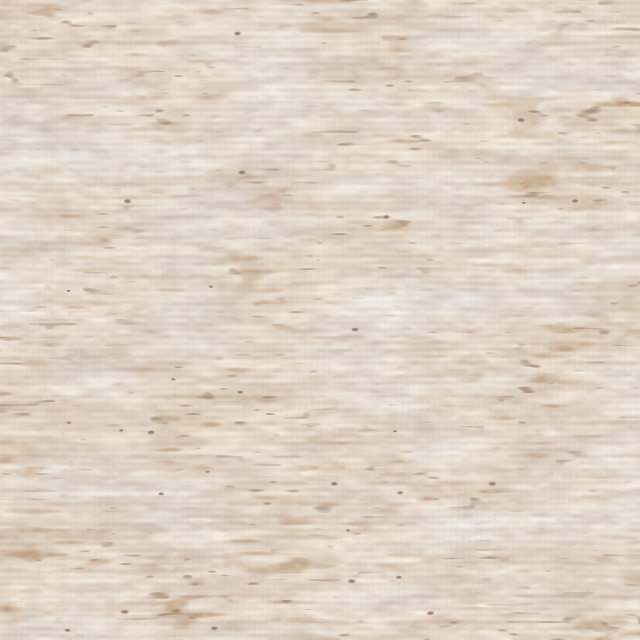
Reproduce this texture procedurally as a three.js fragment shader.

```glsl
// Draws a pale linen weave with fine horizontal threads, tan slubs and a few dark specks.
varying vec2 vUv;

const vec3 PALE_YARN = vec3(0.928, 0.893, 0.846);
const vec3 SHADED_YARN = vec3(0.825, 0.765, 0.708);
const vec3 TAN_SLUB = vec3(0.715, 0.580, 0.440);
const vec3 BROWN_FIBRE = vec3(0.560, 0.450, 0.365);
const vec3 WARM_SHIFT = vec3(0.022, -0.006, -0.060);

const float WEFT_ROWS = 96.0;       // horizontal threads across the canvas
const float WARP_COLUMNS = 104.0;   // faint vertical threads
const float YARN_CONTRAST = 1.55;
const float WEFT_RELIEF = 0.017;
const float WARP_RELIEF = 0.007;
const float SLUB_STRENGTH = 0.75;
const float FIBRE_STRENGTH = 0.60;
const float SPECK_CELLS = 14.0;
const float SPECK_SHARE = 0.13;
const float TAU = 6.2831853;

float hash(vec2 p) {
  vec3 q = fract(p.xyx * vec3(0.1031, 0.1030, 0.0973));
  q += dot(q, q.yzx + 33.33);
  return fract((q.x + q.y) * q.z);
}

float noise(vec2 p) {
  vec2 cell = floor(p);
  vec2 f = fract(p);
  f = f * f * (3.0 - 2.0 * f);
  float low = mix(hash(cell), hash(cell + vec2(1.0, 0.0)), f.x);
  float high = mix(hash(cell + vec2(0.0, 1.0)), hash(cell + vec2(1.0)), f.x);
  return mix(low, high, f.y);
}

// Smooth variation along one thread, with its own random phase
float alongThread(float x, float row) {
  x += 17.0 * hash(vec2(row, 7.3));
  float i = floor(x);
  float f = smoothstep(0.0, 1.0, fract(x));
  return mix(hash(vec2(i, row)), hash(vec2(i + 1.0, row)), f);
}

// Streaks: neighbouring threads blended across their width
float streaks(vec2 uv, vec2 count, float seed) {
  float y = uv.y * count.y + seed;
  float row = floor(y);
  float x = uv.x * count.x;
  return mix(alongThread(x, row), alongThread(x, row + 1.0), smoothstep(0.0, 1.0, fract(y)));
}

// Rare dark flecks, one candidate in each cell
float specks(vec2 uv) {
  vec2 p = uv * SPECK_CELLS;
  vec2 cell = floor(p);
  vec2 centre = 0.2 + 0.6 * vec2(hash(cell + 41.0), hash(cell + 83.0));
  float size = mix(0.035, 0.075, hash(cell + 19.0));
  float reach = length((fract(p) - centre) * vec2(0.65, 1.15));
  return step(hash(cell + 5.0), SPECK_SHARE) * (1.0 - smoothstep(0.3 * size, size, reach));
}

void main() {
  // Slightly uneven thread paths
  vec2 uv = vUv;
  uv.y += 0.004 * (noise(vUv * vec2(5.0, 9.0)) - 0.5);
  uv.x += 0.006 * (noise(vUv * vec2(8.0, 30.0) + 60.0) - 0.5);

  // Yarn tone from long, medium and short streaks
  float patches = noise(uv * vec2(7.0, 17.0) + 11.0);
  float tone = 0.42 * (streaks(uv, vec2(9.0, 74.0), 100.0) - 0.5);
  tone += 0.42 * (streaks(uv, vec2(24.0, 118.0), 300.0) - 0.5);
  tone += 0.30 * (streaks(uv, vec2(64.0, 170.0), 600.0) - 0.5);
  tone += 0.22 * (0.5 - patches);
  vec3 colour = mix(SHADED_YARN, PALE_YARN, clamp(0.56 + YARN_CONTRAST * tone, -0.2, 1.2));

  // Warm and cool drift
  float warmth = 0.6 * patches + 0.4 * streaks(uv, vec2(14.0, 60.0), 900.0) - 0.5;
  colour += WARM_SHIFT * warmth;

  // Woven relief
  float weft = cos(TAU * uv.y * WEFT_ROWS) * mix(0.4, 1.2, noise(uv * vec2(12.0, 40.0) + 25.0));
  float warp = cos(TAU * uv.x * WARP_COLUMNS) * noise(uv * vec2(40.0, 14.0) + 70.0);
  float warpBand = noise(uv * vec2(70.0, 9.0) + 140.0) - 0.5;
  colour += WEFT_RELIEF * weft + WARP_RELIEF * (warp + 2.0 * warpBand);

  // Tan slubs gathered in patches, then thinner brown fibres
  float gather = smoothstep(0.25, 0.8, patches);
  float slub = smoothstep(0.66, 0.98, streaks(uv, vec2(19.0, 104.0), 1300.0));
  slub *= mix(0.15, 1.0, gather) * mix(0.45, 1.0, noise(uv * vec2(90.0, 130.0)));
  colour = mix(colour, TAN_SLUB, SLUB_STRENGTH * slub);
  float fibre = smoothstep(0.80, 1.0, streaks(uv, vec2(34.0, 150.0), 1700.0));
  fibre *= mix(0.25, 1.0, gather);
  colour = mix(colour, BROWN_FIBRE, FIBRE_STRENGTH * fibre);

  colour = mix(colour, BROWN_FIBRE, 0.8 * specks(uv));
  gl_FragColor = vec4(colour, 1.0);
}
```
